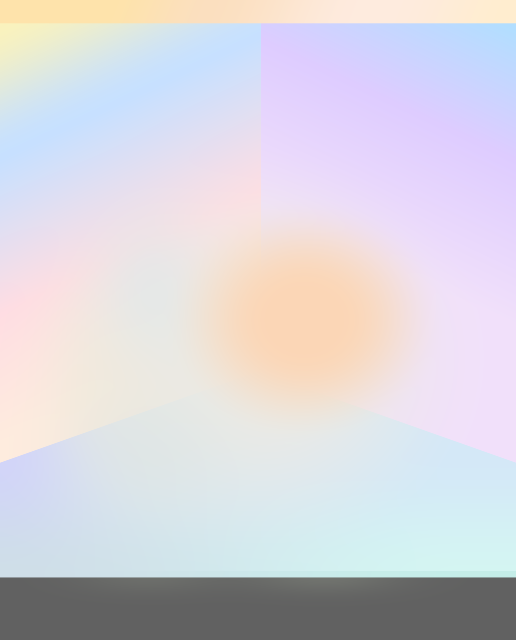
Give the GLSL for this background, as a WebGL 1 fragment shader.

```glsl
precision highp float;
uniform vec2 u_resolution;

// Antialiased step: 0 below zero distance, 1 above
float edge(float d) {
  return smoothstep(-0.5, 0.5, d * u_resolution.y);
}

float ellipseRadius(vec2 uv, vec2 center, vec2 radii) {
  return length((uv - center) / radii);
}

float softGlow(vec2 uv, vec2 center, vec2 radii) {
  float r = ellipseRadius(uv, center, radii);
  return exp(-r * r);
}

vec3 leftWall(vec2 uv) {
  float t = 1.0 - uv.y + 0.38 * uv.x;
  vec3 color = mix(vec3(0.98, 0.95, 0.74), vec3(0.78, 0.88, 1.0), smoothstep(0.03, 0.25, t));
  color = mix(color, vec3(1.0, 0.865, 0.89), clamp((t - 0.25) / 0.24, 0.0, 1.0));
  return mix(color, vec3(1.0, 0.925, 0.87), clamp((t - 0.49) / 0.2, 0.0, 1.0));
}

vec3 rightWall(vec2 uv) {
  float t = 1.0 - uv.y + 0.38 * (1.0 - uv.x);
  vec3 color = mix(vec3(0.70, 0.87, 1.0), vec3(0.87, 0.80, 1.0), clamp((t - 0.05) / 0.2, 0.0, 1.0));
  return mix(color, vec3(0.945, 0.88, 0.98), clamp((t - 0.25) / 0.26, 0.0, 1.0));
}

vec3 floorColor(vec2 uv) {
  vec3 far = mix(vec3(0.82, 0.83, 0.98), vec3(0.83, 0.91, 0.97), smoothstep(0.0, 0.35, uv.x));
  vec3 near = mix(vec3(0.81, 0.87, 0.91), vec3(0.83, 0.96, 0.95), smoothstep(0.0, 0.9, uv.x));
  return mix(near, far, smoothstep(0.1, 0.29, uv.y));
}

vec3 topBand(vec2 uv) {
  float x = uv.x - 0.5 * (uv.y - 0.98);
  vec3 color = mix(vec3(0.995, 0.89, 0.67), vec3(0.985, 0.875, 0.75), smoothstep(0.2, 0.41, x));
  color = mix(color, vec3(0.995, 0.92, 0.87), smoothstep(0.4, 0.7, x));
  return mix(color, vec3(1.0, 0.93, 0.81), smoothstep(0.75, 1.0, x));
}

void main() {
  vec2 uv = gl_FragCoord.xy / u_resolution;

  // Two walls meeting above a floor
  vec3 color = mix(leftWall(uv), rightWall(uv), edge(uv.x - 0.506));
  float horizon = 0.277 + 0.285 * min(uv.x, 1.0 - uv.x);
  color = mix(color, floorColor(uv), edge(horizon - uv.y));

  // Pale haze with cool and cream patches
  float haze = 1.0 - smoothstep(0.2, 1.0, ellipseRadius(uv, vec2(0.5, 0.44), vec2(0.46, 0.34)));
  color = mix(color, vec3(0.925, 0.918, 0.895), 0.95 * haze);
  color = mix(color, vec3(0.94, 0.92, 0.85), 0.55 * softGlow(uv, vec2(0.19, 0.43), vec2(0.11, 0.13)));
  color = mix(color, vec3(0.865, 0.91, 0.92), 0.6 * softGlow(uv, vec2(0.29, 0.55), vec2(0.11, 0.12)));
  color = mix(color, vec3(0.875, 0.895, 0.88), 0.6 * softGlow(uv, vec2(0.28, 0.28), vec2(0.16, 0.11)));

  // Peach light with a flat core
  float peach = 1.0 - smoothstep(0.25, 1.0, ellipseRadius(uv, vec2(0.59, 0.5), vec2(0.28, 0.195)));
  color = mix(color, vec3(0.985, 0.84, 0.715), peach);

  // Thin shade along the front of the floor
  color -= vec3(0.06, 0.03, 0.04) * smoothstep(0.1, 1.0, uv.x) * edge(0.108 - uv.y);

  // Dark base catching faint light at its upper edge
  float sheen = softGlow(uv, vec2(0.29, 0.1), vec2(0.14, 0.026));
  sheen += 1.4 * softGlow(uv, vec2(0.63, 0.1), vec2(0.15, 0.026));
  vec3 base = vec3(0.38) + vec3(0.045, 0.052, 0.038) * sheen;
  color = mix(color, base, edge(0.0977 - uv.y));

  color = mix(color, topBand(uv), edge(uv.y - 0.9635));
  gl_FragColor = vec4(color, 1.0);
}
```
